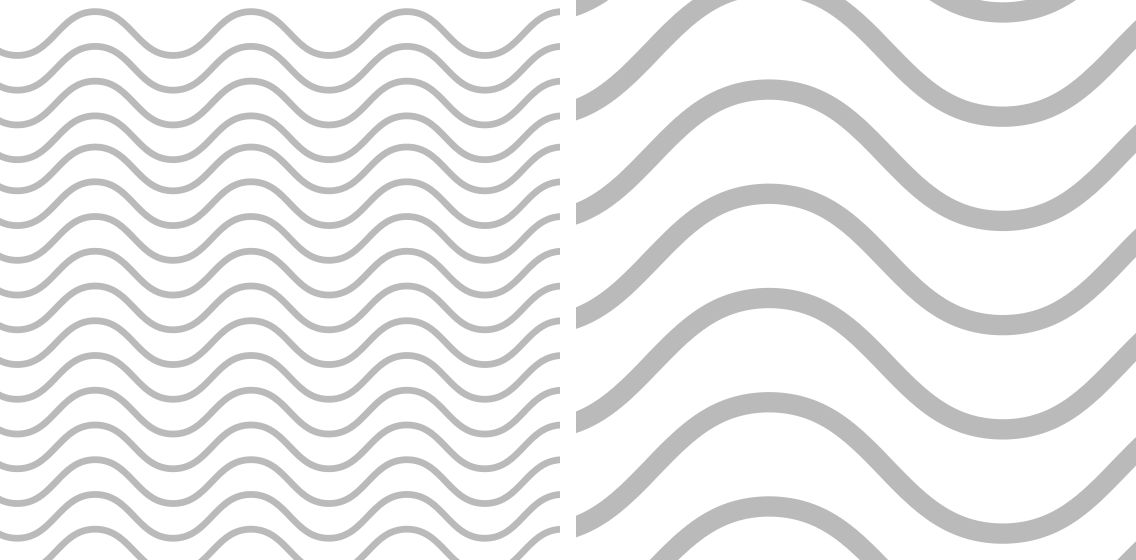
Left, the full canvas; right, a detail of the centre.
Write a Shadertoy shader that draws this pattern.

```glsl
const float TAU = 6.2831853;
const int ROW_COUNT = 16;

const vec3 PAPER = vec3(1.0);
const vec3 LINE_GREY = vec3(0.73);

// Height (x) and slope (y) of a cosine whose third harmonic flattens the crests
vec2 waveHeightSlope(float x, float crestX, float period, float amplitude) {
    const float FLATTEN = 0.04;
    float frequency = TAU / period;
    float phase = (x - crestX) * frequency;
    float gain = amplitude / (1.0 - FLATTEN);
    float height = gain * (cos(phase) - FLATTEN * cos(3.0 * phase));
    float slope = gain * frequency * (3.0 * FLATTEN * sin(3.0 * phase) - sin(phase));
    return vec2(height, slope);
}

// Midline of a row counted from the top; rows after the fourth sit slightly higher
float rowMidline(int row, float topY, float spacing, float lift) {
    return topY - float(row) * spacing + (row > 3 ? lift : 0.0);
}

// Antialiased coverage of a stroke at a given distance from its centre
float strokeCoverage(float dist, float width, float pixel) {
    return clamp((0.5 * width - dist) / pixel + 0.5, 0.0, 1.0);
}

void mainImage(out vec4 fragColor, in vec2 fragCoord) {
    float pixel = 1.0 / iResolution.y;
    vec2 uv = fragCoord * pixel;

    vec2 wave = waveHeightSlope(uv.x, 0.1699, 0.2783, 0.0391);
    float steepness = sqrt(1.0 + wave.y * wave.y);

    // Stack of identical waves
    float ink = 0.0;
    for (int row = 0; row < ROW_COUNT; row++) {
        float midline = rowMidline(row, 0.9401, 0.06204, 0.0064);
        float dist = abs(uv.y - midline - wave.x) / steepness;
        ink = max(ink, strokeCoverage(dist, 0.0121, pixel));
    }

    fragColor = vec4(mix(PAPER, LINE_GREY, ink), 1.0);
}
```
